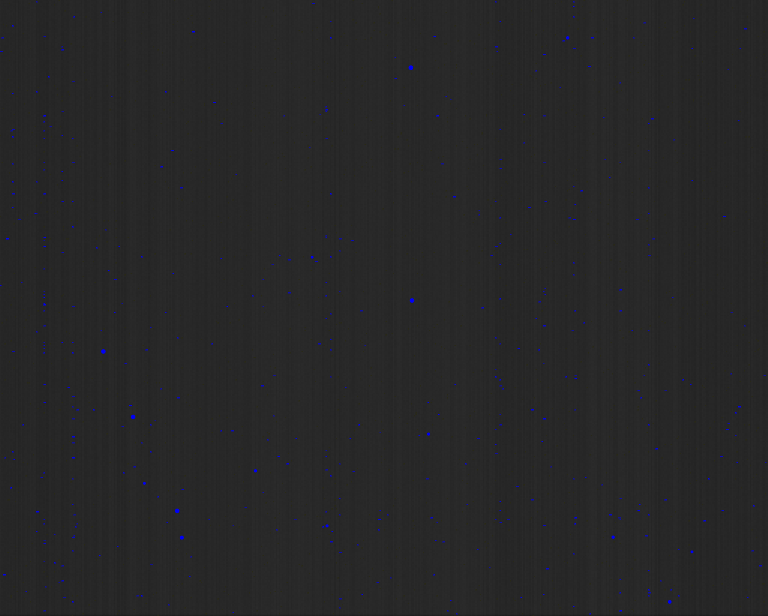
Reproduce this texture procedurally as a Shadertoy shader.

```glsl
// Dark grey sensor field with fine vertical streaks and sparse blue hot specks.

// Integer hash of a cell and a seed, from 0 to 1
float hash(vec2 cell, int seed) {
    uvec2 q = uvec2(ivec2(cell) + 4096) * uvec2(1597u, 3812u + 15u);
    uint n = (q.x ^ (q.y * 7919u)) + uint(seed) * 26699u;
    n = (n ^ (n >> 15)) * 73244475u;
    n = (n ^ (n >> 16)) * 73244475u;
    n ^= n >> 16;
    return float(n >> 8) / 16777216.0;
}

// Smooth noise along x only
float streakNoise(float x, int seed) {
    float i = floor(x);
    float t = smoothstep(0.0, 1.0, x - i);
    return mix(hash(vec2(i, 0.0), seed), hash(vec2(i + 1.0, 0.0), seed), t);
}

// Chance that a cell is hot: rare everywhere, frequent in a few columns
float hotChance(vec2 cell, float height) {
    float column = hash(vec2(cell.x, 0.0), 11);
    float patchy = hash(vec2(cell.x, floor(cell.y / 34.0)), 12);
    float chance = mix(0.0017, 0.0006, smoothstep(0.25, 0.8, height));
    if (column < 0.026) chance += 0.055 * patchy;
    if (column < 0.004) chance += 0.09 * patchy;
    return chance;
}

void mainImage(out vec4 fragColor, in vec2 fragCoord) {
    vec2 uv = fragCoord / iResolution.xy;
    vec2 p = fragCoord / iResolution.x * 512.0;
    float pixel = 512.0 / iResolution.x;
    vec2 cell = floor(p);

    // Grey ground with broad bands, thin streaks and faint grain
    float grey = 0.150 + 0.006 * (1.0 - pow(abs(uv.x * 2.0 - 1.0), 2.0));
    grey += 0.008 * (streakNoise(p.x / 9.0, 1) - 0.5);
    grey += 0.014 * (hash(vec2(cell.x, 0.0), 2) - 0.5);
    grey += 0.008 * (hash(cell, 3) - 0.5);
    grey -= 0.03 * (1.0 - smoothstep(0.0, 0.004, uv.y));
    vec3 color = vec3(grey);

    // Faint olive cells
    vec2 inside = 0.5 - abs(p - cell - 0.5);
    float cover = clamp(min(inside.x, inside.y) / pixel + 0.5, 0.0, 1.0);
    color = mix(color, vec3(0.16, 0.16, 0.09), cover * step(hash(cell, 4), 0.008));

    // Blue specks, one or two cells wide
    float blue = 0.0;
    for (int k = 0; k < 2; k++) {
        vec2 c = cell - vec2(k, 0);
        if (hash(c, 5) < hotChance(c, uv.y)) {
            float wide = hash(c, 6) < 0.35 ? 2.0 : 1.0;
            vec2 q = p - c;
            vec2 edge = min(q, vec2(wide, 1.0) - q);
            float mask = clamp(min(edge.x, edge.y) / pixel + 0.5, 0.0, 1.0);
            blue = max(blue, mask * mix(0.5, 1.0, hash(c, 7)));
        }
    }

    // A few larger round spots, mostly in the lower part
    for (int i = 0; i < 15; i++) {
        vec2 spot = vec2(hash(vec2(i, 1), 8), pow(hash(vec2(i, 2), 8), 1.6));
        spot *= vec2(512.0, 512.0 * iResolution.y / iResolution.x);
        float radius = mix(0.9, 1.6, hash(vec2(i, 3), 8));
        float d = length(p - spot) - radius;
        blue = max(blue, 1.0 - smoothstep(-0.5 * pixel, 0.5 * pixel, d));
    }

    color = mix(color, vec3(0.0, 0.0, 0.97), blue);
    fragColor = vec4(color, 1.0);
}
```
